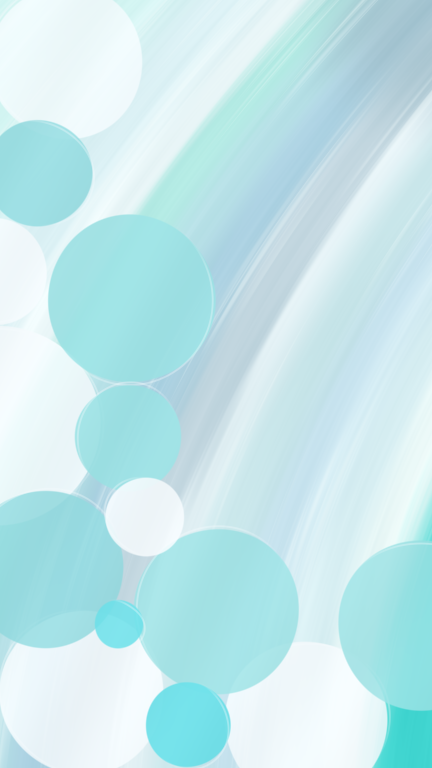
This background is drawn by a WebGL 1 fragment shader. Its source:

```glsl
precision highp float;
// Pale watercolour backdrop: curved diagonal brush strokes in mint, blue and grey,
// coloured by a ramp across the stroke direction and roughened by layered sines,
// with translucent white, teal and cyan discs laid over the left and lower edges.

uniform vec2 u_resolution;

#define ASPECT 1.7778
#define STROKE_LEAN 0.11
#define STROKE_BEND 0.23
#define EDGE_RAGGED 0.016
#define STREAK_TONE 0.022
#define SCUFF 0.38
#define DISC_WOBBLE 0.010
#define RIM_STRENGTH 0.35
#define WHITE vec3(0.965, 0.985, 0.995)
#define TEAL vec3(0.61, 0.885, 0.895)
#define DEEP_TEAL vec3(0.57, 0.855, 0.875)
#define CYAN vec3(0.42, 0.875, 0.91)

// Layered sines: fine across the stroke, slow along it.
float streaks(float across, float along) {
  float sum = 0.0, freq = 19.0, amp = 0.5;
  for (int i = 0; i < 6; i++) {
    float k = float(i);
    float drift = 1.8 * sin(along * (2.1 + 1.3 * k) + k * 1.9 + across * 5.0);
    float bunch = 2.0 * sin(across * freq * 0.37 + along * 1.7 + k * 2.4);
    sum += amp * sin(across * freq + drift + bunch);
    freq *= 1.87;
    amp *= 0.74;
  }
  return sum;
}

// Blend to the next colour of the ramp between two positions.
void stop(inout vec3 col, float s, float from, float to, vec3 next) {
  col = mix(col, next, smoothstep(from, to, s));
}

// Colour ramp across the strokes, from upper left to lower right.
vec3 strokeRamp(float s) {
  vec3 col = vec3(0.82, 0.955, 0.945);
  stop(col, s, -0.62, -0.42, vec3(0.86, 0.945, 0.96));
  stop(col, s, -0.36, -0.26, vec3(0.93, 0.975, 0.98));
  stop(col, s, -0.24, -0.18, vec3(0.69, 0.91, 0.885));
  stop(col, s, -0.13, -0.03, vec3(0.71, 0.875, 0.90));
  stop(col, s, -0.02, 0.07, vec3(0.67, 0.82, 0.885));
  stop(col, s, 0.09, 0.20, vec3(0.76, 0.84, 0.875));
  stop(col, s, 0.255, 0.295, vec3(0.89, 0.945, 0.96));
  stop(col, s, 0.30, 0.40, vec3(0.79, 0.905, 0.92));
  stop(col, s, 0.42, 0.52, vec3(0.78, 0.89, 0.935));
  stop(col, s, 0.54, 0.66, vec3(0.85, 0.94, 0.955));
  stop(col, s, 0.68, 0.76, vec3(0.92, 0.975, 0.97));
  stop(col, s, 0.80, 0.91, vec3(0.26, 0.84, 0.82));
  return col;
}

vec3 backdrop(vec2 p) {
  float s = p.x - STROKE_LEAN * p.y - STROKE_BEND * p.y * p.y;
  float grain = streaks(s, p.y);
  vec3 col = strokeRamp(s + EDGE_RAGGED * grain);

  // Slate shade in the upper right corner.
  float shade = 1.0 - smoothstep(0.04, 0.30, length(p - vec2(0.95, 1.70)) + 0.02 * grain);
  col = mix(col, vec3(0.65, 0.765, 0.81), 0.8 * shade);

  // Tonal streaks and dry white scuffs.
  col += STREAK_TONE * grain * vec3(1.0, 0.7, 0.65);
  float scuff = smoothstep(0.35, 1.3, streaks(s * 1.3 + 4.0, p.y * 0.8));
  return mix(col, vec3(0.95, 0.985, 0.985), SCUFF * scuff);
}

// Translucent, slightly uneven disc with a loose pale outline.
void disc(inout vec3 col, vec2 p, vec3 place, vec3 tint, float alpha) {
  vec2 q = p - place.xy;
  float px = 1.0 / u_resolution.x;
  float seed = 17.0 * place.x + 9.0 * place.y;
  float angle = atan(q.y, q.x);
  float radius = place.z * (1.0 + DISC_WOBBLE * sin(3.0 * angle + seed));
  float d = length(q) - radius;
  float wash = 0.012 * sin(q.x * 23.0 - q.y * 12.0 + seed);
  col = mix(col, tint + wash, alpha * (1.0 - smoothstep(-px, px, d)));
  float loose = d - 0.007 * sin(2.0 * angle + seed * 2.0);
  float rim = 1.0 - smoothstep(0.0005, 0.0015 + px, abs(loose));
  col = mix(col, WHITE, RIM_STRENGTH * rim * smoothstep(-0.3, 0.7, sin(angle + seed)));
}

void main() {
  vec2 p = gl_FragCoord.xy / u_resolution * vec2(1.0, ASPECT);
  vec3 col = backdrop(p);

  // White discs underneath.
  disc(col, p, vec3(0.153, 1.634, 0.178), WHITE, 0.76);
  disc(col, p, vec3(-0.015, 1.148, 0.124), WHITE, 0.86);
  disc(col, p, vec3(0.0, 0.794, 0.231), WHITE, 0.84);
  disc(col, p, vec3(0.190, 0.174, 0.190), WHITE, 0.84);
  disc(col, p, vec3(0.708, 0.106, 0.188), WHITE, 0.84);

  // Teal discs.
  disc(col, p, vec3(0.090, 1.377, 0.123), DEEP_TEAL, 0.84);
  disc(col, p, vec3(0.304, 1.086, 0.194), TEAL, 0.88);
  disc(col, p, vec3(0.297, 0.764, 0.123), TEAL, 0.90);
  disc(col, p, vec3(0.104, 0.461, 0.182), DEEP_TEAL, 0.82);
  disc(col, p, vec3(0.502, 0.363, 0.191), TEAL, 0.82);
  disc(col, p, vec3(0.979, 0.331, 0.197), TEAL, 0.82);

  // Small accents on top.
  disc(col, p, vec3(0.336, 0.581, 0.091), WHITE, 0.88);
  disc(col, p, vec3(0.275, 0.333, 0.056), CYAN, 0.86);
  disc(col, p, vec3(0.435, 0.100, 0.098), CYAN, 0.92);

  gl_FragColor = vec4(clamp(col, 0.0, 1.0), 1.0);
}
```
